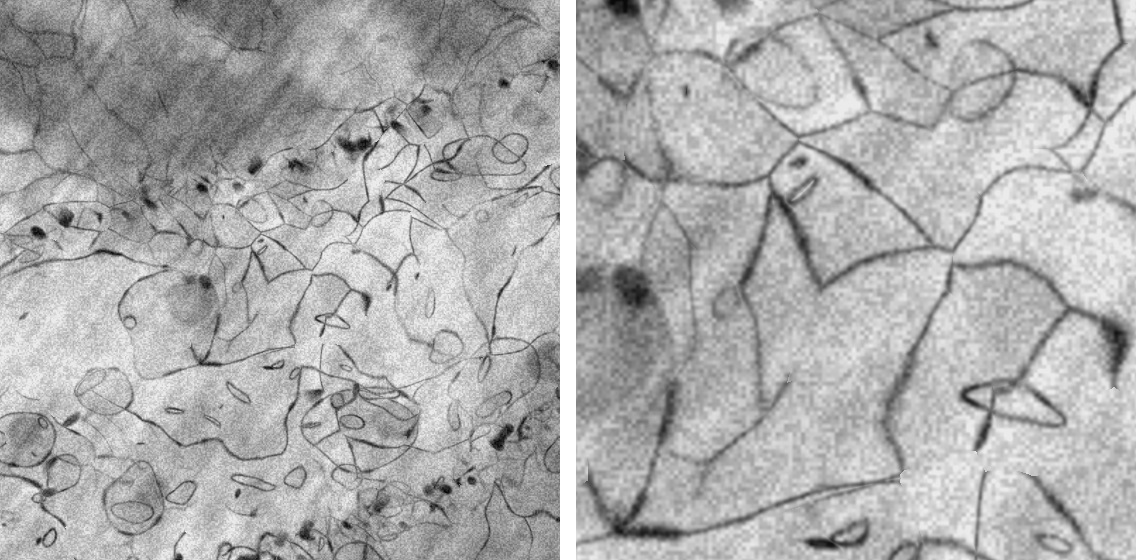
Left: the whole. Right: its middle third, enlarged.
Write a three.js fragment shader that draws this texture.

```glsl
// Grainy grey micrograph: thin cell membranes, small vesicles and dark debris bands.
#define BASE_TONE 0.765
#define LINE_WIDTH 0.0025
#define CELL_SCALE 5.6
#define FINE_SCALE 15.0
#define DEBRIS_SCALE 30.0
#define VESICLE_SCALE 12.0
#define SPECK_SCALE 15.0
#define HAZE_DEPTH 0.32
#define GRAIN_AMOUNT 0.215

varying vec2 vUv;

// Hashes and noise
float hash(vec2 p) {
  vec3 q = fract(p.xyx * 0.1031);
  q += dot(q, q.yzx + 33.33);
  return fract((q.x + q.y) * q.z);
}

vec2 hash2(vec2 p) {
  vec3 q = fract(p.xyx * vec3(0.1031, 0.1030, 0.0973));
  q += dot(q, q.yzx + 33.33);
  return fract((q.xx + q.yz) * q.zy);
}

float noise(vec2 p) {
  vec2 i = floor(p), f = fract(p);
  f = f * f * (3.0 - 2.0 * f);
  return mix(mix(hash(i), hash(i + vec2(1, 0)), f.x),
             mix(hash(i + vec2(0, 1)), hash(i + vec2(1, 1)), f.x), f.y);
}

float fbm(vec2 p) {
  return 0.56 * noise(p) + 0.28 * noise(p * 2.1 + 5.7) + 0.16 * noise(p * 4.3 + 9.1);
}

vec2 warp(vec2 p) {
  return vec2(noise(p), noise(p + 31.7)) - 0.5;
}

// Distance to the kept share of Voronoi edges; shade is a soft tone per cell
float cellEdges(vec2 p, float share, out float shade) {
  vec2 home = floor(p), f = p - home, nearest = vec2(0.0), toNearest = vec2(0.0);
  float best = 9.0, kept = 1.0, any = 1.0;
  for (int j = -1; j <= 1; j++) for (int i = -1; i <= 1; i++) {
    vec2 g = vec2(i, j);
    vec2 r = g + hash2(home + g) - f;
    if (dot(r, r) < best) { best = dot(r, r); nearest = g; toNearest = r; }
  }
  for (int j = -2; j <= 2; j++) for (int i = -2; i <= 2; i++) {
    vec2 g = nearest + vec2(i, j);
    vec2 r = g + hash2(home + g) - f, across = r - toNearest;
    if (dot(across, across) > 0.0001) {
      float edge = dot(0.5 * (toNearest + r), normalize(across));
      any = min(any, edge);
      if (hash(2.0 * home + g + nearest + 7.3) < share) kept = min(kept, edge);
    }
  }
  shade = (hash(home + nearest + 3.1) - 0.5) * smoothstep(0.0, 0.13, any);
  return kept;
}

// Signed distance to scattered ovals; size and aspect are (min, max)
float ovals(vec2 p, float scale, float share, vec2 size, vec2 aspect) {
  vec2 home = floor(p * scale);
  float d = 1.0;
  for (int j = -1; j <= 1; j++) for (int i = -1; i <= 1; i++) {
    vec2 cell = home + vec2(i, j);
    vec2 shape = hash2(cell + 41.0), pick = hash2(cell + 83.0);
    float angle = 0.4 + 2.2 * (pick.y - 0.5), c = cos(angle), s = sin(angle);
    vec2 q = mat2(c, -s, s, c) * (p - (cell + hash2(cell + 11.0)) / scale);
    float radius = mix(size.x, size.y, shape.x * shape.x);
    vec2 axes = radius * vec2(1.0, mix(aspect.x, aspect.y, shape.y));
    float k = length(q / axes);
    float oval = k * (k - 1.0) / max(length(q / (axes * axes)), 0.001);
    if (pick.x < share) d = min(d, oval);
  }
  return d;
}

float stroke(float d, float width) {
  return exp(-d * d / (width * width));
}

void main() {
  vec2 p = vUv;
  vec2 bent = p + 0.10 * warp(p * 6.0) + 0.024 * warp(p * 24.0);
  vec2 rough = p + 0.014 * warp(p * 34.0);
  vec2 fibre = mat2(0.57, -0.82, 0.82, 0.57) * p;

  // Two debris bands and the hazy zones beyond them
  float dx = max(p.x - 0.48, 0.0), sway = 0.04 * (noise(p * 8.0) - 0.5);
  float upper = p.y - (0.57 + 0.2 * p.x + 0.13 * p.x * p.x) + sway;
  float lower = p.y - (0.02 + 0.15 * dx + 0.7 * dx * dx) + sway;
  float lowerFade = smoothstep(0.4, 0.55, p.x);
  float core = max(stroke(upper, 0.03), lowerFade * stroke(lower, 0.033));
  float fringe = max(stroke(upper, 0.075), lowerFade * stroke(lower, 0.075));
  float above = smoothstep(-0.01, 0.11, upper);
  float haze = smoothstep(0.3, 0.66, fbm(fibre.yx * vec2(3.0, 5.5) + 2.0));
  float below = lowerFade * smoothstep(0.0, 0.07, -lower);

  // Membranes, finer nets and debris
  float cellShade, fineShade, unusedShade;
  float big = cellEdges(bent * CELL_SCALE, 0.62, cellShade) / CELL_SCALE;
  float fine = cellEdges((bent + 0.3) * FINE_SCALE, 0.6, fineShade) / FINE_SCALE;
  float debris = cellEdges(rough * DEBRIS_SCALE, 0.6, unusedShade) / DEBRIS_SCALE;
  float thread = cellEdges((bent + 0.7) * vec2(9.0, 6.0), 0.45, unusedShade) / 7.0;
  float cluster = smoothstep(0.56, 0.7, noise(p * 4.5 + 9.0)) * (1.0 - above);
  float net = max(fringe, 0.85 * cluster);
  float knot = smoothstep(0.6, 0.88, noise(p * 44.0));
  float fade = smoothstep(0.2, 0.65, noise(p * 11.0 + 4.0));
  float width = LINE_WIDTH * (1.0 + 0.8 * knot);
  float ink = stroke(big, width) * (0.16 + 0.32 * fade + 0.3 * knot) * (1.0 - 0.45 * above);
  ink = max(ink, stroke(fine, width) * net * (0.28 + 0.25 * fade + 0.35 * knot));
  ink = max(ink, stroke(debris, width) * core * (0.28 + 0.55 * knot));
  ink = max(ink, stroke(thread, LINE_WIDTH) * above * 0.3 * fade);
  float clot = noise(fibre.yx * vec2(36.0, 52.0) + 8.0);
  ink = max(ink, 0.85 * core * smoothstep(0.6, 0.9, clot));

  // Vesicles, dark specks and soft round bodies in the open field
  float field = smoothstep(0.0, -0.07, upper);
  float ring = ovals(rough, VESICLE_SCALE, 0.4, vec2(0.010, 0.038), vec2(0.2, 0.85));
  float lobe = ovals(p + 0.045 * warp(p * 13.0), 4.4, 0.3, vec2(0.05, 0.1), vec2(0.6, 0.95));
  float speck = ovals(rough, SPECK_SCALE, 0.11, vec2(0.005, 0.016), vec2(0.35, 0.7));
  float body = ovals(rough, 4.0, 0.2, vec2(0.03, 0.046), vec2(0.7, 0.95));
  ink = max(ink, stroke(ring, LINE_WIDTH) * field * (0.18 + 0.25 * fade + 0.25 * knot));
  ink = max(ink, stroke(lobe, width) * field * (0.14 + 0.25 * fade + 0.3 * knot));
  ink = max(ink, smoothstep(0.003, -0.004, speck) * field * (0.35 + 0.5 * noise(p * 60.0)));

  // Tones, fibres and film grain
  float tone = BASE_TONE + 0.15 * cellShade + 0.16 * net * fineShade;
  tone += 0.16 * (fbm(p * 5.0 + 13.0) - 0.5);
  tone -= above * mix(0.02, HAZE_DEPTH, haze) + 0.14 * below + 0.1 * core;
  tone -= 0.16 * field * smoothstep(0.007, -0.007, body);
  tone -= 0.04 * field * (smoothstep(0.002, -0.002, ring) + smoothstep(0.003, -0.003, lobe));
  tone += 0.15 * (noise(fibre * vec2(14.0, 60.0)) - 0.5) + 0.08 * (noise(p * 48.0) - 0.5);
  tone *= 1.0 - ink;
  tone += GRAIN_AMOUNT * (noise(p * 397.0) - 0.5) + 0.07 * (noise(p * 190.0) - 0.5);
  gl_FragColor = vec4(vec3(clamp(tone, 0.04, 0.92)), 1.0);
}
```
